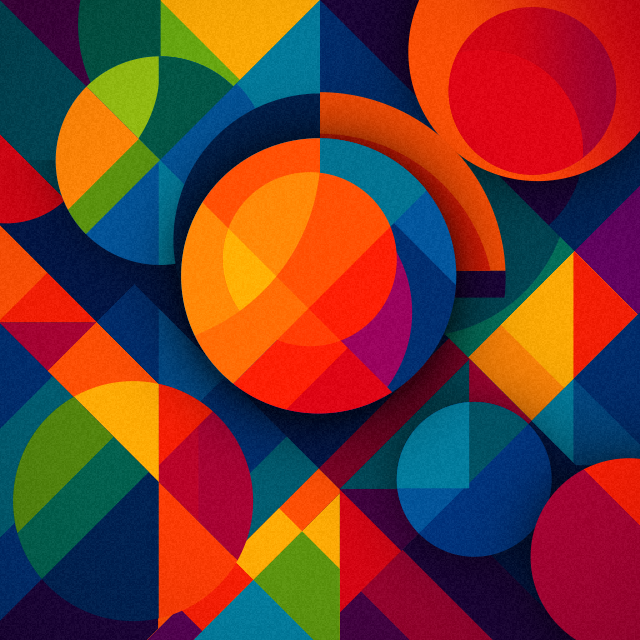
Give the GLSL for this background, as a WebGL 1 fragment shader.

```glsl
precision highp float;
// Draws an abstract mosaic of overlapping discs, rings and diagonal blocks in warm and cool colours.
uniform vec2 u_resolution;

const vec3 NAVY = vec3(.01, .09, .28), DEEP = vec3(.0, .18, .43), BLUE = vec3(.01, .33, .6);
const vec3 CYAN = vec3(.01, .49, .62), TEAL = vec3(.0, .36, .44), SEA = vec3(.0, .27, .33);
const vec3 PINE = vec3(.01, .38, .31), GREEN = vec3(.36, .58, .06), LIME = vec3(.58, .74, .07);
const vec3 YELLOW = vec3(1., .67, .02), ORANGE = vec3(1., .52, .03), FLAME = vec3(1., .31, .02);
const vec3 SCARLET = vec3(.97, .12, .02), RED = vec3(.85, .02, .08), CRIMSON = vec3(.66, .01, .2);
const vec3 PURPLE = vec3(.33, .01, .32), VIOLET = vec3(.11, .02, .22);

vec2 p;       // position on a canvas 100 units wide, y pointing down
float pixel;  // size of one pixel in those units
vec3 col;

// Smooth test for a < b
float below(float a, float b) { return clamp((b - a) / pixel + .5, 0., 1.); }
float band(float t, float a, float b) { return below(a, t) * below(t, b); }
float disc(float x, float y, float r) { return below(length(p - vec2(x, y)), r); }
void paint(vec3 c, float mask) { col = mix(col, c, mask); }

// Soft dark halo around a disc
void shade(float x, float y, float r, float amount) {
  col *= 1. - amount * exp(-max(length(p - vec2(x, y)) - r, 0.) / 4.);
}

float hash(vec2 q) { return fract(sin(dot(q, vec2(12.99, 78.23))) * 43758.5); }

void main() {
  vec2 uv = gl_FragCoord.xy / u_resolution;
  p = 100. * vec2(uv.x, 1. - uv.y);
  pixel = 100. / u_resolution.y;
  float u = p.x + p.y, v = p.x - p.y;  // diagonal axes
  float west = below(p.x, 50.), east = 1. - west;
  float left = below(p.x, 24.8), upper = below(0., v), lower = 1. - upper;
  float corner = below(u, 50.), m;
  col = NAVY;

  // Upper left blocks
  paint(SEA, band(v, -21., 0.) * corner);
  paint(PURPLE * .75, upper * corner);
  paint(PINE * .85, upper * corner * disc(33.9, 3.9, 21.7));
  m = upper * corner * below(25.1, p.x);
  paint(GREEN * 1.15, m);
  paint(YELLOW, m * below(25., v));
  m = upper * (1. - corner) * west;
  paint(CYAN, m);
  paint(BLUE, m * disc(25., 25.1, 17.));
  paint(mix(VIOLET, DEEP, below(v, 50.)), east * below(p.y, 35.));

  // Left edge and lower left blocks
  paint(RED, disc(1., 21.5, 13.4) * below(v, -21.));
  m = below(v, -35.2);
  paint(mix(FLAME, SCARLET, below(50., u)), m * below(p.y, 50.4));
  paint(DEEP, below(v, -50.5) * below(50.4, p.y));
  paint(TEAL, below(v, -50.5) * band(u, 67., 84.));
  paint(VIOLET, below(v, -50.5) * below(97., u) * below(90.5, p.y));
  m = band(v, -50.5, -35.2);
  paint(CRIMSON, m * below(u, 65.4) * below(50.4, p.y));
  paint(FLAME, m * below(65.4, u) * left);
  m = band(v, -35.2, -23.4);
  paint(DEEP, m * band(u, 65.4, 123.));
  paint(BLUE * .9, m * band(u, 65.4, 94.) * (1. - left));
  paint(TEAL, band(v, -50.5, -23.4) * band(u, 113., 123.));
  paint(FLAME, below(v, -50.5) * below(u, 123.) * below(24.7, p.x));

  // Right hand blocks
  m = below(50.5, v);
  paint(DEEP * .8, m * below(20., p.y));
  paint(VIOLET, m * disc(75.5, 23.4, 15.6));
  paint(PURPLE * 1.2, m * below(129., u));
  m = band(v, 17.3, 50.5);
  paint(SEA, m * band(u, 95., 129.));
  paint(PINE * 1.15, m * band(u, 95., 129.) * (1. - disc(65., 28.6, 24.)));
  m *= band(u, 129., 148.8);
  paint(ORANGE, m);
  paint(YELLOW, m * below(27.5, v));
  paint(SCARLET, m * below(89.6, p.x));
  m = below(148.8, u) * below(17.3, v);
  paint(mix(CYAN, BLUE * .85, below(89.6, p.x)), m * below(p.y, 72.7));
  paint(DEEP, m * below(30.5, v));

  // Lower middle blocks
  paint(CRIMSON * .75, band(u, 123., 129.5) * band(v, -23.4, 17.3));
  m = band(u, 129.5, 148.8) * band(v, -24., 17.3);
  paint(TEAL * .85, m);
  paint(CRIMSON, m * below(73.3, p.x));
  paint(PURPLE * .8, m * below(76.4, p.y));
  m = below(148.8, u);
  paint(VIOLET, m * band(v, -23., -10.));
  paint(CRIMSON * .9, m * band(v, -36., -23.));
  paint(PURPLE * .8, m * below(v, -36.));
  m = below(v, -23.4);
  paint(RED, m * band(u, 129.5, 148.8) * below(53.1, p.x));
  m *= below(p.x, 53.1);
  paint(FLAME, m * band(u, 123., 130.2));
  paint(YELLOW, m * below(130.2, u));
  m *= below(v, -35.8);
  paint(YELLOW, m * band(u, 123., 130.2));
  paint(GREEN, m * below(130.2, u));
  m *= below(v, -51.);
  paint(SCARLET, m * band(u, 123., 130.2));
  paint(CYAN, m * below(130.2, u));
  paint(PURPLE, below(v, -67.) * band(u, 123., 130.2));

  // Upper left disc
  shade(25., 25.1, 16.3, .25 * below(25., p.y));
  m = disc(25., 25.1, 16.3);
  paint(mix(CYAN, BLUE, max(left, upper)), m);
  paint(PINE * .9, m * corner * upper);
  paint(LIME, m * corner * upper * left * disc(5.3, 10.6, 19.7));
  paint(mix(GREEN, ORANGE, below(u, 43.4)), m * corner * lower);

  // Lower left disc
  m = disc(20.8, 78.3, 18.75);
  float far = below(v, -50.5);
  paint(mix(CRIMSON, RED, below(p.x, 31.) * .35), m * (1. - left) * (1. - far));
  paint(SCARLET, m * (1. - left) * (1. - far) * below(u, 97.5));
  paint(mix(FLAME, SCARLET, .4), m * (1. - left) * far);
  paint(YELLOW, m * left * (1. - far));
  paint(DEEP * .75, m * left * far);
  paint(PINE, m * left * far * below(u, 97.));
  paint(GREEN * .9, m * left * far * below(u, 86.));

  // Lower right discs
  shade(74.1, 74.9, 12.1, .3);
  m = disc(74.1, 74.9, 12.1);
  paint(DEEP * 1.15, m);
  paint(mix(BLUE, TEAL * .9, below(73.3, p.x)), m * below(u, 148.8));
  paint(CYAN, m * below(p.x, 73.3) * below(p.y, 76.3));
  shade(98.3, 87., 15.4, .35);
  paint(mix(CRIMSON, SCARLET, below(17.9, v)), disc(98.3, 87., 15.4));

  // Upper right discs
  shade(84., 8.1, 20.2, .4);
  m = disc(84., 8.1, 20.2);
  paint(mix(FLAME, RED, smoothstep(70., 100., p.x - .3 * p.y)), m);
  m = disc(83.2, 14.2, 13.1);
  paint(mix(RED, CRIMSON, smoothstep(78., 96., p.x)), m);
  paint(RED * 1.05, m * disc(75.5, 23.4, 15.6));

  // Broken ring
  paint(DEEP * .7, disc(50., 37.5, 22.9) * west);
  m = disc(50., 43.4, 29.) * east;
  paint(VIOLET, m * band(p.y, 42.3, 46.5));
  paint(FLAME * .97, m * below(p.y, 42.3));
  paint(SCARLET * .9, m * below(p.y, 42.3) * disc(50., 48.2, 27.3));

  // Central disc
  shade(49.8, 44., 21.5, .55);
  m = disc(49.8, 43.1, 21.5);
  float hot = below(u, 96.4), lens = disc(19.5, 23.8, 30.6);
  paint(mix(DEEP, BLUE, below(26.7, v)), m);
  paint(CYAN * .9, m * hot);
  paint(mix(PURPLE * 1.6, CRIMSON, .5), m * disc(44.9, 48.8, 19.5) * (1. - hot));
  paint(mix(SCARLET, RED, below(108.7, u)), m * lower * (1. - hot));
  paint(mix(FLAME, ORANGE, lower * (.5 + .5 * lens)), m * hot * west);
  m = disc(48.4, 40.5, 13.6);
  paint(mix(SCARLET, FLAME, max(hot, lower * .6)), m);
  paint(mix(FLAME, ORANGE, .5), m * lower * hot);
  paint(mix(ORANGE, YELLOW, lower), m * lens);

  // Edge falloff and paper grain
  col *= 1.03 - .5 * pow(length(uv - .5), 3.);
  col += .05 * (hash(floor(uv * 512.)) - .5);
  gl_FragColor = vec4(col, 1.);
}
```
